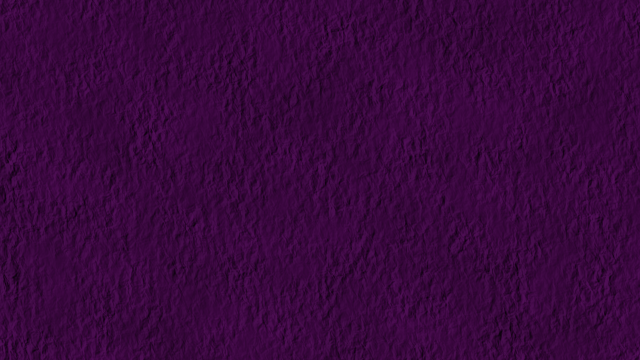
Give the GLSL for this texture, as a Shadertoy shader.

```glsl
// Dark purple plaster with a fine, craggy relief lit from the upper left.
// A warped gradient-noise height field is embossed along the light direction;
// broad noise varies roughness and tone so calm and rugged patches alternate.
#define GRAIN_FREQ 42.0
#define GRAIN_STRETCH vec2(1.15, 0.85)
#define OCTAVE_GAIN 0.5
#define WARP 0.3
#define EMBOSS_STEP 0.0020
#define LIGHT_DIR vec2(-0.92, 0.39)
#define CONTRAST 0.122
#define SHADOW_BOOST 1.25
#define PATCH_FREQ 8.0
#define PATCH_TONE 0.13
#define BASE_COLOR vec3(0.222, 0.025, 0.241)
#define SHEEN_COLOR vec3(0.008, 0.014, 0.009)

// Random unit vector for a lattice cell.
vec2 cellGradient(vec2 cell) {
    uvec2 q = uvec2(ivec2(cell) + 32768);
    uint h = q.x * 73856093u ^ q.y * 19349663u;
    h = (h ^ (h >> 15)) * 2246822519u;
    h = (h ^ (h >> 13)) * 3266489917u;
    h ^= h >> 16;
    float angle = float(h & 65535u) / 65536.0 * 6.28319;
    return vec2(cos(angle), sin(angle));
}

float gradientNoise(vec2 p) {
    vec2 i = floor(p), f = p - i;
    vec2 u = f * f * f * (f * (f * 6.0 - 15.0) + 10.0);
    vec2 e = vec2(1.0, 0.0);
    float a = dot(cellGradient(i), f);
    float b = dot(cellGradient(i + e.xy), f - e.xy);
    float c = dot(cellGradient(i + e.yx), f - e.yx);
    float d = dot(cellGradient(i + e.xx), f - e.xx);
    return mix(mix(a, b, u.x), mix(c, d, u.x), u.y);
}

// Height of the plaster, in units of one coarse grain.
float plasterHeight(vec2 p) {
    vec2 q = p * GRAIN_STRETCH * GRAIN_FREQ;
    q.x += 0.1 * q.y;
    q += WARP * vec2(gradientNoise(q * 0.9 + 31.7), gradientNoise(q * 0.9 + 77.3));
    float height = 0.0, amplitude = 1.0;
    for (int octave = 0; octave < 3; octave++) {
        height += amplitude * gradientNoise(q);
        q = mat2(1.98, 0.26, -0.26, 1.98) * q + 17.3;
        amplitude *= OCTAVE_GAIN;
    }
    return height;
}

void mainImage(out vec4 fragColor, in vec2 fragCoord) {
    vec2 p = fragCoord / iResolution.y;

    // Slope facing the light
    vec2 offset = LIGHT_DIR * EMBOSS_STEP;
    float rise = plasterHeight(p - offset) - plasterHeight(p + offset);
    float slope = rise / (2.0 * EMBOSS_STEP * GRAIN_FREQ);

    // Calm and rugged patches
    float patches = gradientNoise(p * PATCH_FREQ + 5.2)
                  + 0.7 * gradientNoise(p * PATCH_FREQ * 2.3 + 11.9);
    float relief = slope * clamp(1.0 + 1.1 * patches, 0.4, 1.9);

    // Deeper shadows, softly limited highlights, broad tone
    float lit = max(relief, 0.0), shaded = min(relief, 0.0);
    lit = lit / (1.0 + 0.15 * lit);
    float tone = gradientNoise(p * PATCH_FREQ * 0.6 + 43.1)
               + 0.8 * gradientNoise(p * PATCH_FREQ * 1.6 + 63.4);
    float shade = 1.0 + CONTRAST * (lit + SHADOW_BOOST * shaded) + PATCH_TONE * tone;
    vec3 color = BASE_COLOR * max(shade, 0.25) + SHEEN_COLOR * min(lit, 1.5);
    fragColor = vec4(color, 1.0);
}
```
